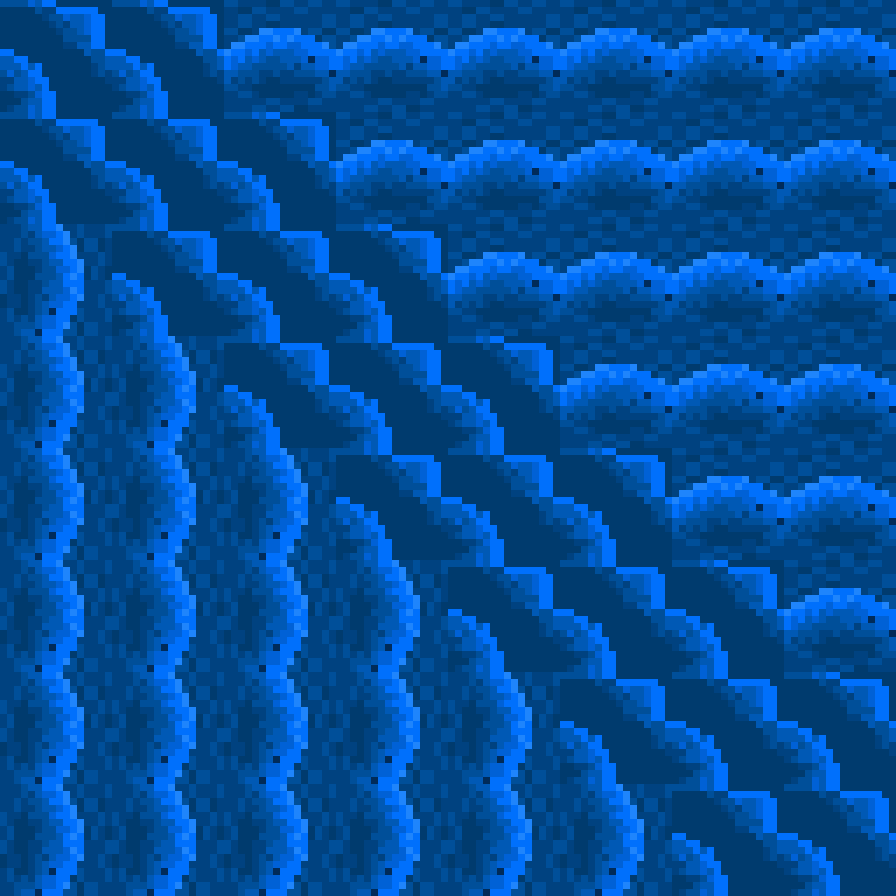
Reproduce this pattern procedurally as a three.js fragment shader.

```glsl
// Blocky blue surf: a grid of square tiles, each divided into coarse cells.
// Upper right tiles hold crests facing up, lower left ones face right, and
// three diagonals of tiles between them carry slanted, scalloped foam bands.

varying vec2 vUv;

const float TILES = 8.0;         // tiles across the canvas
const float CELLS = 16.0;        // cells across one tile
const float CREST_TOP = 4.0;     // row of the highest crest cells
const float CREST_DROP = 3.0;    // fall of the crest toward tile sides
const float CREST_FADE = 0.78;   // shade steps lost per row of depth
const float BAND_WIDTH = 6.8;    // mean width of a slanted band, in cells
const float BAND_SWELL = 1.8;    // change of that width along the band
const float TAU = 6.2831853;

const vec3 SPECK  = vec3(0.00, 0.17, 0.35);
const vec3 DEEP   = vec3(0.00, 0.23, 0.43);
const vec3 MURK   = vec3(0.00, 0.26, 0.50);
const vec3 SHADOW = vec3(0.00, 0.31, 0.60);
const vec3 BODY   = vec3(0.00, 0.35, 0.71);
const vec3 SWELL  = vec3(0.00, 0.38, 0.84);
const vec3 BRIGHT = vec3(0.00, 0.44, 0.99);
const vec3 FOAM   = vec3(0.12, 0.52, 0.99);

// Layered sines sampled on whole cells, from 0 to 1
float grain(vec2 cell) {
  float a = sin(dot(cell, vec2(2.1, 3.7)));
  float b = sin(dot(cell, vec2(5.3, -1.9)) + 1.0);
  float c = sin(dot(cell, vec2(-3.3, 4.6)) + 2.4);
  return 0.5 + (a + b + c) / 6.0;
}

// Shade steps, from dark specks below zero to foam at six
vec3 palette(float shade) {
  float level = floor(shade + 0.5);
  if (level < 0.0) return SPECK;
  if (level < 1.0) return DEEP;
  if (level < 2.0) return MURK;
  if (level < 3.0) return SHADOW;
  if (level < 4.0) return BODY;
  if (level < 5.0) return SWELL;
  if (level < 6.0) return BRIGHT;
  return FOAM;
}

// Faint dashes on open water, drawn out along the crest
float waterShade(vec2 cell) {
  float dash = grain(vec2(floor(cell.x * 0.5), cell.y));
  float hollow = length((cell - vec2(8.5, 12.0)) / vec2(5.5, 1.6));
  float shade = hollow < 1.0 ? 0.0 : 0.8;
  return shade + step(0.64, dash) - step(dash, 0.22);
}

// Arched crest: x runs along it, y goes down into the water
float crestShade(vec2 cell) {
  float side = (cell.x - 7.5) / 7.5;
  float top = floor(CREST_TOP + CREST_DROP * side * side + 0.5);
  float depth = cell.y - top;
  float water = max(waterShade(cell), 0.0);
  if (depth < 0.0) return water;

  float noise = grain(cell);
  if (depth < 2.0) {
    float foam = step(0.5 + 0.2 * depth, noise + 0.12 * step(cell.x, 6.0));
    return 5.0 + foam;
  }
  // Small holes in the underside of the crest
  if (depth > 2.5 && depth < 4.5 && noise < 0.2 && cell.x > 4.0) return -1.0;
  float body = 5.8 - CREST_FADE * depth + 2.0 * (noise - 0.5);
  return max(min(body, 5.0), water);
}

// Right edge of the slanted band in each row: two scallops per tile
float bandEdge(float row) {
  if (row < 0.5) return 8.0;
  if (row < 6.5) return row < 1.5 ? 14.0 : 15.0;
  return 24.0 - floor(6.0 * exp(-0.45 * (row - 7.0)) + 0.5);
}

float bandShade(vec2 cell) {
  float row = cell.y < 0.5 ? CELLS : cell.y;
  float edge = bandEdge(row);
  float inset = mod(edge - 1.0 - cell.x, CELLS);
  float width = BAND_WIDTH + BAND_SWELL * cos((row - 1.5) * TAU / 8.0);
  if (inset >= width) return 0.0;

  // The lit rim covers the right side and every upper ledge
  float noise = grain(cell);
  float rim = max(2.0, edge - bandEdge(row - 1.0));
  if (inset < rim) return noise < 0.16 ? 3.0 : 5.0;
  float shade = mix(4.8, 0.8, inset / width) + 3.0 * (noise - 0.5);
  return clamp(shade, 0.0, 5.0);
}

void main() {
  // Rows count down from the top of the canvas
  vec2 grid = floor(vec2(vUv.x, 1.0 - vUv.y) * TILES * CELLS);
  vec2 tile = floor(grid / CELLS);
  vec2 cell = grid - tile * CELLS;
  float diagonal = tile.x - tile.y;

  float shade;
  if (diagonal > 1.5) {
    shade = crestShade(cell);
  } else if (diagonal < -1.5) {
    // The same crest, turned a quarter clockwise
    shade = crestShade(vec2(cell.y, CELLS - 1.0 - cell.x));
  } else {
    shade = bandShade(cell);
  }
  gl_FragColor = vec4(palette(shade), 1.0);
}
```
